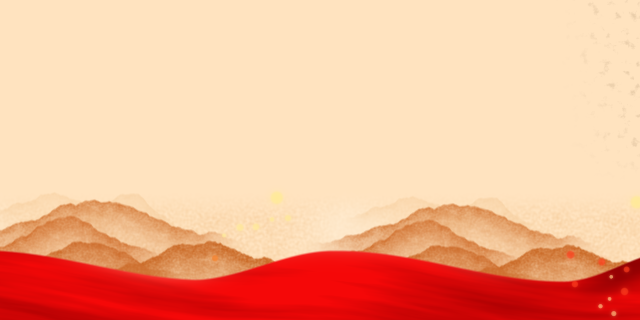
A Shadertoy shader for this background:

```glsl
// Cream sky above misty ochre mountains, a flowing red silk band and drifting gold sparks.

vec2 hash2(vec2 p) {
    p = vec2(dot(p, vec2(127.1, 311.7)), dot(p, vec2(269.5, 183.3)));
    return fract(sin(p) * 43758.5);
}

float gradientNoise(vec2 p) {
    vec2 i = floor(p), f = fract(p), o = vec2(0, 1);
    vec2 u = f * f * f * (f * (f * 6.0 - 15.0) + 10.0);
    float a = dot(hash2(i) * 2.0 - 1.0, f);
    float b = dot(hash2(i + o.yx) * 2.0 - 1.0, f - o.yx);
    float c = dot(hash2(i + o.xy) * 2.0 - 1.0, f - o.xy);
    float d = dot(hash2(i + o.yy) * 2.0 - 1.0, f - o.yy);
    return mix(mix(a, b, u.x), mix(c, d, u.x), u.y);
}

float fbm(vec2 p) {
    float sum = 0.0, amp = 0.5;
    for (int i = 0; i < 4; i++) {
        sum += amp * gradientNoise(p);
        p = p * 2.03 + 7.1;
        amp *= 0.5;
    }
    return sum;
}

float bump(float x, float center, float width) {
    float d = (x - center) / width;
    return exp(-d * d);
}

// One ridge: crisp at its crest, dissolving into mist below
void ridge(inout vec3 col, vec2 p, float center, float width, float foot, float rise,
           vec3 tint, float strength, float fade) {
    float crest = foot + rise * bump(p.x, center, width);
    crest += 0.045 * fbm(vec2(p.x * 14.0, center * 37.0));
    float depth = crest - p.y;
    float px = 1.5 / iResolution.y;
    float mask = smoothstep(-px, px, depth) * exp(-max(depth, 0.0) / fade);
    mask *= smoothstep(1.9, 1.0, abs(p.x - center) / width);
    mask *= 1.0 + 0.7 * fbm(p * vec2(28.0, 40.0)) + 0.35 * gradientNoise(p * 130.0);
    col = mix(col, tint, clamp(mask * strength, 0.0, 1.0));
}

void mountains(inout vec3 col, vec2 p) {
    ridge(col, p, 0.16, 0.12, 0.33, 0.065, vec3(0.95, 0.77, 0.56), 0.40, 0.035);
    ridge(col, p, 0.40, 0.09, 0.31, 0.085, vec3(0.95, 0.78, 0.58), 0.50, 0.04);
    ridge(col, p, 0.30, 0.25, 0.25, 0.122, vec3(0.84, 0.50, 0.25), 0.88, 0.065);
    ridge(col, p, 0.20, 0.18, 0.20, 0.115, vec3(0.83, 0.47, 0.22), 0.90, 0.07);
    ridge(col, p, 0.64, 0.22, 0.14, 0.100, vec3(0.80, 0.43, 0.17), 0.95, 0.12);
    ridge(col, p, 0.27, 0.17, 0.14, 0.105, vec3(0.81, 0.44, 0.19), 0.90, 0.10);
}

float silkEdge(float x) {
    return 0.217 - 0.092 * smoothstep(-0.05, 0.64, x) + 0.091 * smoothstep(0.60, 1.04, x)
         - 0.096 * smoothstep(1.06, 1.76, x) + 0.100 * smoothstep(1.76, 2.12, x);
}

vec3 silk(vec2 p, float depth) {
    // Folds run along the cloth and sag toward the right
    float across = p.y + 0.13 * p.x - 0.35 * silkEdge(p.x);
    float folds = fbm(vec2(p.x * 1.8, across * 17.0));
    float threads = gradientNoise(vec2(p.x * 4.0, across * 65.0));
    float shade = 0.30 + 1.3 * folds + 0.22 * threads + smoothstep(0.06, 0.22, depth) * 0.30;
    shade += 0.30 * bump(p.x, 1.65, 0.30) - 0.40 * bump(p.x, 1.02, 0.28);
    vec3 col = mix(vec3(0.96, 0.03, 0.03), vec3(0.70, 0.005, 0.01), clamp(shade, 0.0, 1.0));
    // Rosy sheen on the turned rim
    float sheen = 0.65 * bump(p.x, 0.46, 0.23) + 0.5 * bump(p.x, 1.08, 0.20)
                + 0.35 * bump(p.x, 1.50, 0.15);
    col = mix(col, vec3(0.95, 0.32, 0.28), sheen * exp(-depth / 0.018));
    // Shadowed turn in the right corner
    float corner = smoothstep(1.76, 1.95, p.x) * smoothstep(0.10, 0.03, depth);
    return mix(col, vec3(0.52, 0.0, 0.01), 0.8 * corner);
}

void glow(inout vec3 col, vec2 p, vec2 center, float radius, vec3 tint, float strength) {
    float d = length(p - center) / radius;
    float light = 0.6 * smoothstep(1.0, 0.6, d) + 0.4 * exp(-d * d);
    col = mix(col, tint, light * strength);
}

void mainImage(out vec4 fragColor, in vec2 fragCoord) {
    vec2 p = fragCoord / iResolution.y;
    p.x *= 2.0 * iResolution.y / iResolution.x;
    float px = 1.5 / iResolution.y;

    // Sky with faint marbling at the right rim
    vec3 col = vec3(1.0, 0.89, 0.75);
    float rim = smoothstep(1.75, 2.0, p.x + 0.12 * (p.y - 0.6)) * smoothstep(0.4, 0.6, p.y);
    col -= rim * 0.09 * smoothstep(0.05, 0.3, fbm(p * 32.0));

    // Speckled mist and pale light between the ranges
    float mist = smoothstep(0.41, 0.30, p.y);
    float grain = gradientNoise(p * 95.0) + 0.6 * fbm(p * 18.0);
    col = mix(col, vec3(0.95, 0.77, 0.56), mist * clamp(0.22 + 0.55 * grain, 0.0, 1.0));
    float pale = bump(p.x, 1.10, 0.14) + 0.6 * bump(p.x, 0.0, 0.06);
    col = mix(col, vec3(1.0, 0.93, 0.83), 0.75 * mist * pale);

    // The same range appears twice, the second slightly lower
    for (int i = 0; i < 2; i++)
        mountains(col, p - float(i) * vec2(1.12, -0.012));

    float depth = silkEdge(p.x) - p.y;
    col = mix(col, silk(p, max(depth, 0.0)), smoothstep(-px, px, depth));

    // Gold lights over the mist, embers over the silk
    vec3 gold = vec3(1.0, 0.92, 0.58);
    glow(col, p, vec2(0.865, 0.382), 0.024, gold, 0.85);
    glow(col, p, vec2(1.990, 0.368), 0.024, gold, 0.85);
    for (int i = 0; i < 5; i++) {
        vec2 r = hash2(vec2(float(i), 3.0));
        vec2 center = vec2(0.70 + 0.05 * float(i), 0.245 + 0.015 * float(i) + 0.03 * r.y);
        glow(col, p, center, 0.007 + 0.009 * r.x, gold, 0.7);
    }
    for (int i = 0; i < 9; i++) {
        vec2 r = hash2(vec2(float(i), 8.0));
        vec2 center = vec2(1.77 + 0.22 * r.x, 0.02 + 0.023 * float(i));
        vec3 ember = mix(vec3(1.0, 0.25, 0.12), vec3(1.0, 0.75, 0.50), step(0.55, r.y));
        glow(col, p, center, mix(0.016, 0.007, r.y), ember, 0.75);
    }
    glow(col, p, vec2(0.672, 0.193), 0.012, vec3(0.98, 0.50, 0.15), 0.7);
    fragColor = vec4(clamp(col, 0.0, 1.0), 1.0);
}
```
